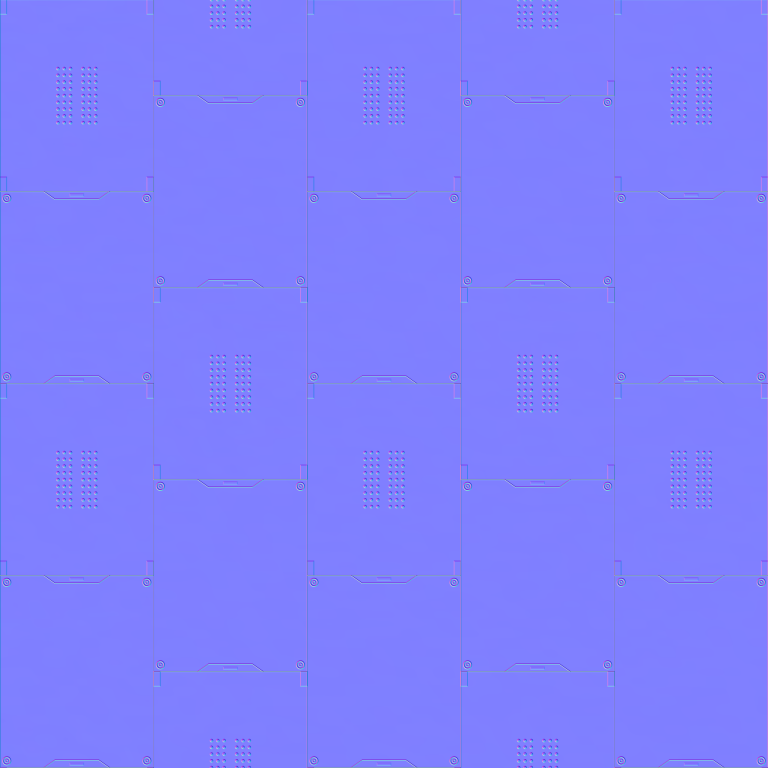
A WebGL 2 fragment shader for this texture map:

```glsl
#version 300 es
precision highp float;

uniform vec2 u_resolution;
out vec4 fragColor;

// The canvas spans 100 units; each panel is 20 wide and 25 high.
const vec2 PANEL = vec2(20.0, 25.0);

float hash(vec2 p) {
    return fract(sin(dot(p, vec2(127.1, 311.7))) * 4375.85);
}

float noise(vec2 p) {
    vec2 i = floor(p), f = fract(p);
    f = f * f * (3.0 - 2.0 * f);
    return mix(mix(hash(i), hash(i + vec2(1, 0)), f.x),
               mix(hash(i + vec2(0, 1)), hash(i + vec2(1, 1)), f.x), f.y);
}

float groove(float d, float width, float depth) {
    return -depth * (1.0 - smoothstep(0.0, width, abs(d)));
}

float recess(float d, float depth) {
    return -depth * (1.0 - smoothstep(-0.07, 0.07, d));
}

float box(vec2 p, vec2 halfSize) {
    vec2 d = abs(p) - halfSize;
    return length(max(d, 0.0)) + min(max(d.x, d.y), 0.0);
}

// Perforated panel: notched corners and two banks of holes
float ventHeight(vec2 a) {
    vec2 pitch = vec2(0.82, 0.88);
    vec2 id = clamp(round(a / pitch), vec2(1, 0), vec2(3, 4));
    float holes = recess(length(a - id * pitch) - 0.18, 0.11);
    float notch = recess(box(a - PANEL * 0.5, vec2(0.87, 1.9)), 0.07);
    return min(holes, notch);
}

// Plain panel: corner bolts and a slotted tab at each end
float plateHeight(vec2 a) {
    vec2 edge = vec2(a.x, 12.5 - a.y);
    float r = length(PANEL * 0.5 - a - 0.88);
    float bolt = groove(r - 0.48, 0.13, 0.11) + groove(r - 0.18, 0.11, 0.08);
    float slope = dot(edge - vec2(4.25, 0.0), vec2(0.576, 0.818));
    float tab = groove(max(slope, edge.y - 0.98), 0.085, 0.08);
    float slot = recess(box(edge - vec2(0.0, 0.44), vec2(0.9, 0.16)), 0.035);
    return bolt + tab + slot;
}

// Alternate columns shift by half a panel
vec2 panelGrid(vec2 p, out vec2 id) {
    id.x = floor(p.x / PANEL.x);
    p.y += 12.5 * mod(id.x, 2.0) - 0.05;
    id.y = floor(p.y / PANEL.y);
    return p - (id + 0.5) * PANEL;
}

float surfaceHeight(vec2 p) {
    vec2 id;
    vec2 q = panelGrid(p, id);
    vec2 a = abs(q);
    bool vented = mod(id.x + id.y, 2.0) > 0.5;
    float h = vented ? ventHeight(a) : plateHeight(a);

    // Seams between panels, steeper on their upper side
    float rise = q.y - 12.5 * sign(q.y) - 0.035;
    float across = groove(rise, rise < 0.0 ? 0.105 : 0.055, 0.13);
    return h + min(across, groove(10.0 - a.x, 0.065, 0.075));
}

vec3 surfaceNormal(vec2 p) {
    vec2 e = vec2(0.012, 0.0);
    vec2 slope = vec2(surfaceHeight(p + e.xy) - surfaceHeight(p - e.xy),
                      surfaceHeight(p + e.yx) - surfaceHeight(p - e.yx)) / (2.0 * e.x);
    return normalize(vec3(-slope, 1.0));
}

void main() {
    vec2 toUnits = 100.0 / u_resolution;
    vec3 normal = vec3(0.0);

    // Average sixteen samples for smooth edges
    for (int j = 0; j < 4; j++) {
        for (int i = 0; i < 4; i++) {
            vec2 offset = (vec2(i, j) - 1.5) / 4.0;
            normal += surfaceNormal((gl_FragCoord.xy + offset) * toUnits) / 16.0;
        }
    }

    // Faint dents, stronger on some panels
    vec2 p = gl_FragCoord.xy * toUnits;
    vec2 id;
    panelGrid(p, id);
    vec2 grain = vec2(p.x * 0.4 + p.y * 0.15, p.y * 0.8);
    vec2 dent = vec2(noise(grain), noise(grain + 37.0)) - 0.5;
    normal.xy += dent * 0.021 * hash(id + 5.0);

    fragColor = vec4(normal * 0.5 + 0.5, 1.0);
}
```
